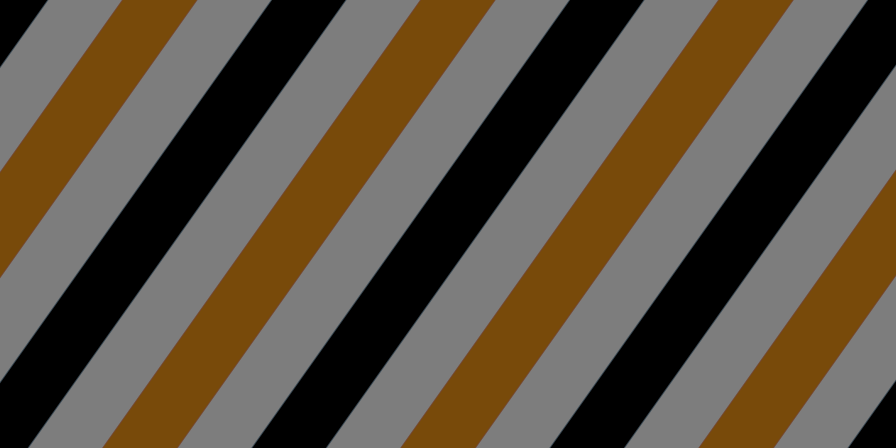
This pattern is drawn by a Shadertoy shader. Its source:

```glsl
// Slanted brown and black stripes of equal width on a grey ground, with thin tinted edges.

const float PERIOD = 0.6654;      // horizontal repeat, in canvas heights
const float SLANT = 0.7096;       // horizontal shift per unit of height
const float BROWN_START = -0.4362; // left edge of a brown stripe on the bottom line
const float FRINGE_HALF_WIDTH = 0.0013;

const vec3 GREY = vec3(0.49);
const vec3 BROWN = vec3(0.47, 0.29, 0.04);
const vec3 BLACK = vec3(0.0);
const vec3 RED_FRINGE = vec3(0.45, 0.26, 0.17);
const vec3 BLUE_FRINGE = vec3(0.22, 0.29, 0.34);

// Signed distance to a repeating stripe, negative inside; start is its left edge in periods.
float stripeDistance(vec2 p, float start) {
    float phase = (p.x - SLANT * p.y - BROWN_START) / PERIOD - start;
    float fromCentre = abs(fract(phase + 0.375) - 0.5);
    return (fromCentre - 0.125) * PERIOD / length(vec2(1.0, SLANT));
}

// Lays one stripe family and its fringe over the ground.
vec3 paintStripe(vec3 ground, float dist, vec3 fill, vec3 fringe, float pixel) {
    float halfPixel = 0.5 * pixel;
    float coverage = 1.0 - smoothstep(-halfPixel, halfPixel, dist);
    float edge = 1.0 - smoothstep(FRINGE_HALF_WIDTH - halfPixel,
                                  FRINGE_HALF_WIDTH + halfPixel, abs(dist));
    return mix(mix(ground, fill, coverage), fringe, 0.7 * edge);
}

void mainImage(out vec4 fragColor, in vec2 fragCoord) {
    vec2 p = fragCoord / iResolution.y;
    float pixel = 1.0 / iResolution.y;

    vec3 color = GREY;
    color = paintStripe(color, stripeDistance(p, 0.0), BROWN, RED_FRINGE, pixel);
    color = paintStripe(color, stripeDistance(p, 0.5), BLACK, BLUE_FRINGE, pixel);

    fragColor = vec4(color, 1.0);
}
```
